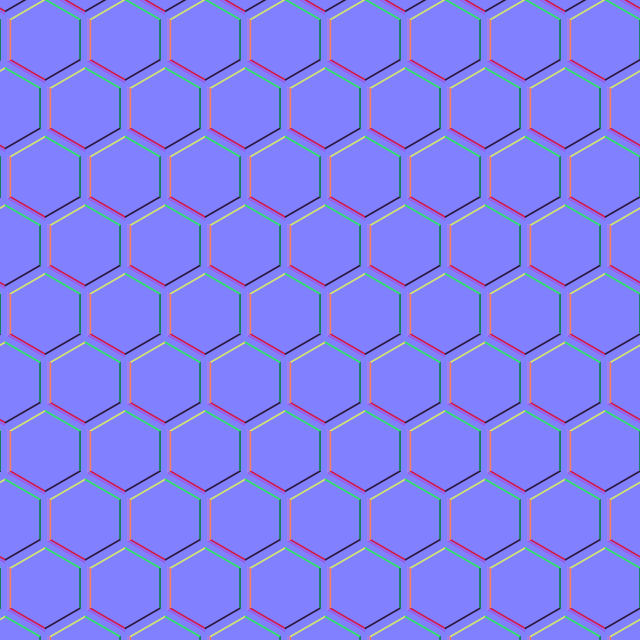
A WebGL 2 fragment shader for this texture map:

```glsl
#version 300 es
precision highp float;
// Tangent-space normal map of raised hexagonal tiles in staggered rows.
// Each tile is a hexagon distance field; its thin bevel is coloured by the
// direction of the nearest side, with a faint groove on the lower left.

uniform vec2 u_resolution;
out vec4 fragColor;

const float TILES_ACROSS = 8.0;
const float ROW_STEP = 0.857;              // row spacing, in tile widths
const vec2  ORIGIN = vec2(0.565, 4.076);   // centre of one tile
const float APOTHEM = 0.4354;              // tile centre to bevel line
const float BEVEL_HALF_WIDTH = 0.0105;
const float GROOVE_OFFSET = 0.031;
const float GROOVE_HALF_WIDTH = 0.006;
const vec3  FLAT_COLOR = vec3(0.505, 0.50, 1.0);

// Outward direction of the nearest hexagon side (xy) and signed distance (z).
vec3 hexSide(vec2 p, float apothem) {
    vec3 side = vec3(1.0, 0.0, -1e3);
    for (int i = 0; i < 6; i++) {
        float angle = radians(60.0 * float(i));
        vec2 outward = vec2(cos(angle), sin(angle));
        float d = dot(p, outward) - apothem;
        if (d > side.z) side = vec3(outward, d);
    }
    return side;
}

// Offset from the nearest point of a rectangular lattice.
vec2 latticeOffset(vec2 p, vec2 period) {
    return (fract(p / period + 0.5) - 0.5) * period;
}

// Nearest tile of the two interleaved lattices.
vec3 hexTiling(vec2 p) {
    vec2 period = vec2(1.0, 2.0 * ROW_STEP);
    vec3 even = hexSide(latticeOffset(p, period), APOTHEM);
    vec3 odd = hexSide(latticeOffset(p - 0.5 * period, period), APOTHEM);
    return even.z < odd.z ? even : odd;
}

// Encodes a surface tilted along a side as a normal-map colour.
vec3 tiltColor(vec2 outward, float strength, float blue) {
    vec2 tilt = vec2(-sign(outward.x) * sqrt(abs(outward.x)), outward.y);
    return vec3(0.5 + 0.47 * strength * tilt, blue);
}

// Antialiased coverage of a line at distance d from its centre.
float lineMask(float d, float halfWidth, float pixel) {
    float edge = clamp((halfWidth - abs(d)) / pixel + 0.5, 0.0, 1.0);
    return edge * min(1.0, 2.0 * halfWidth / pixel + 0.15);
}

void main() {
    vec2 uv = gl_FragCoord.xy / u_resolution;
    float pixel = TILES_ACROSS / min(u_resolution.x, u_resolution.y);
    vec3 side = hexTiling(uv * TILES_ACROSS - ORIGIN);

    // Groove outside the left and lower-left sides only
    float facing = smoothstep(0.3, 0.6, dot(side.xy, vec2(-0.866, -0.5)));
    float groove = facing * lineMask(side.z - GROOVE_OFFSET, GROOVE_HALF_WIDTH, pixel);
    vec3 color = mix(FLAT_COLOR, tiltColor(side.xy, 0.55, 0.86), groove);

    // Bevel, darker in blue toward the lower right
    float blue = 0.33 + 0.09 * dot(side.xy, vec2(-0.5, 0.866));
    float bevel = lineMask(side.z, BEVEL_HALF_WIDTH, pixel);
    color = mix(color, tiltColor(side.xy, 1.0, blue), bevel);

    fragColor = vec4(color, 1.0);
}
```
